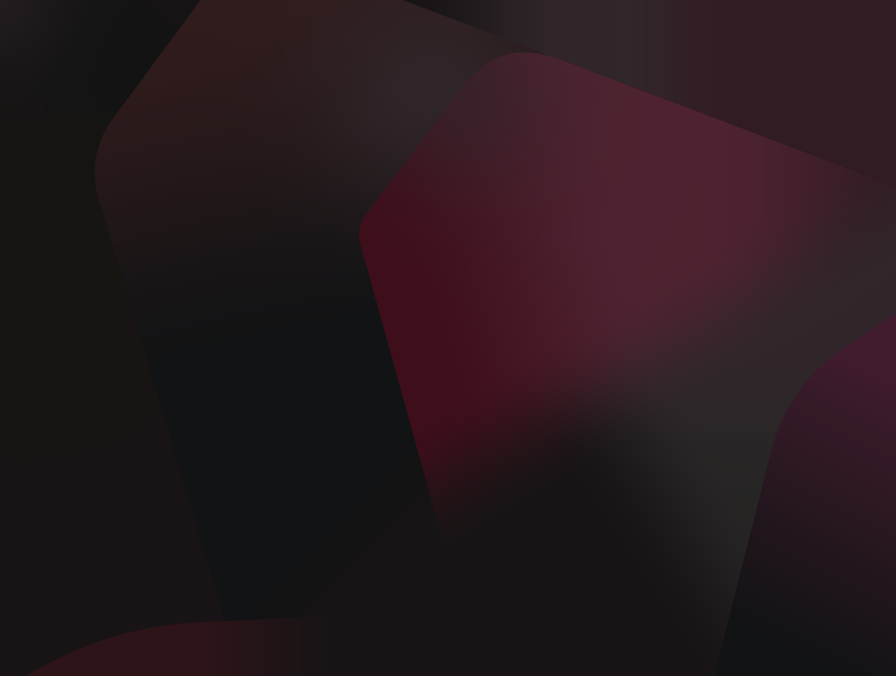
A Shadertoy shader for this background:

```glsl
// Dark abstract backdrop of overlapping rounded panels lit by crimson, violet and grey gradients.

// Palette
const vec3 INK     = vec3(0.067, 0.073, 0.078);
const vec3 CHAR    = vec3(0.095, 0.078, 0.082);
const vec3 OLIVE   = vec3(0.089, 0.083, 0.066);
const vec3 SMOKE   = vec3(0.150, 0.145, 0.143);
const vec3 GREY    = vec3(0.190, 0.150, 0.165);
const vec3 PLUM    = vec3(0.197, 0.110, 0.143);
const vec3 RUST    = vec3(0.190, 0.108, 0.110);
const vec3 WINE    = vec3(0.176, 0.078, 0.094);
const vec3 CRIMSON = vec3(0.245, 0.055, 0.105);
const vec3 ROSE    = vec3(0.308, 0.135, 0.190);
const vec3 VIOLET  = vec3(0.255, 0.110, 0.182);

// Layout: canvas spans ASPECT x 1, corner softness per panel
const float ASPECT       = 1.326;
const float SLATE_ROUND  = 0.055;
const float RUBY_ROUND   = 0.020;
const float RUBY_TOP     = 0.090;
const float VIOLET_ROUND = 0.070;
const float WINE_ROUND   = 0.080;

// Signed distance to the line a-b, positive on its left side
float edge(vec2 p, vec2 a, vec2 b) {
    vec2 dir = normalize(b - a);
    return dir.x * (p.y - a.y) - dir.y * (p.x - a.x);
}

// Intersection of two half-planes with a rounded corner
float roundMax(float a, float b, float k) {
    float h = max(k - abs(a - b), 0.0) / k;
    return max(a, b) + 0.25 * k * h * h;
}

float glow(vec2 p, vec2 center, float radius) {
    vec2 d = (p - center) / radius;
    return exp(-dot(d, d));
}

float cover(float dist) {
    return clamp(0.5 - dist * iResolution.y, 0.0, 1.0);
}

// Dark wall: olive on the left, grey to plum along the top
vec3 wallColor(vec2 p) {
    vec3 c = mix(CHAR, INK, 0.8 * glow(p, vec2(0.15, 0.90), 0.18));
    c = mix(c, OLIVE, glow(p, vec2(0.04, 0.62), 0.20));
    c = mix(c, GREY, 0.45 * glow(p, vec2(0.0, 1.0), 0.10));
    c = mix(c, GREY, smoothstep(0.60, 0.85, p.x));
    return mix(c, PLUM, smoothstep(0.90, 1.10, p.x));
}

// Rust at the top sinking into ink, dissolving at lower right
vec3 slateColor(vec2 p) {
    float height = p.y - 0.25 * (p.x - 0.3);
    vec3 c = mix(INK, RUST, smoothstep(0.42, 1.0, height));
    c = mix(c, GREY, 0.9 * glow(p, vec2(0.64, 0.86), 0.17));
    return mix(c, CHAR, smoothstep(0.20, 0.50, p.x - p.y));
}

// Crimson to rose, with a smoky beam under a diagonal shadow
vec3 rubyColor(vec2 p) {
    float across = p.x + 0.3 * (p.y - 0.6);
    vec3 lit = mix(CRIMSON, ROSE, smoothstep(0.58, 0.95, across));
    lit = mix(lit, GREY, 0.6 * glow(p, vec2(0.68, 0.86), 0.15));
    lit = mix(lit, PLUM, smoothstep(1.05, 1.35, p.x));

    vec3 haze = mix(SMOKE, GREY, smoothstep(0.25, 0.50, p.y));
    float beam = smoothstep(0.86, 1.06, dot(p, vec2(0.83, 0.55)));
    vec3 shade = mix(CHAR, haze, beam);

    float diagonal = p.y - 0.395 - 0.6 * (p.x - 0.81);
    return mix(shade, lit, smoothstep(-0.12, 0.10, diagonal));
}

void mainImage(out vec4 fragColor, in vec2 fragCoord) {
    vec2 p = fragCoord / iResolution.xy * vec2(ASPECT, 1.0);

    // Panel outlines
    float roof = edge(p, vec2(0.596, 1.0), vec2(1.326, 0.724));
    float slate = roundMax(edge(p, vec2(0.169, 0.827), vec2(0.297, 1.0)),
                           edge(p, vec2(0.332, 0.085), vec2(0.1485, 0.698)), SLATE_ROUND);
    slate = max(slate, roof);
    float ruby = roundMax(edge(p, vec2(0.544, 0.686), vec2(0.674, 0.858)),
                          edge(p, vec2(0.656, 0.197), vec2(0.534, 0.637)), RUBY_ROUND);
    ruby = roundMax(ruby, roof, RUBY_TOP);
    float violet = roundMax(edge(p, vec2(1.057, 0.0), vec2(1.131, 0.292)),
                            edge(p, vec2(1.218, 0.465), vec2(1.326, 0.537)), VIOLET_ROUND);
    float wine = roundMax(edge(p, vec2(0.038, 0.0), vec2(0.104, 0.045)),
                          edge(p, vec2(0.328, 0.081), vec2(0.518, 0.090)), WINE_ROUND);

    // Paint back to front
    vec3 color = mix(wallColor(p), slateColor(p), cover(slate));
    color = mix(color, mix(WINE, CHAR, smoothstep(0.28, 0.50, p.x)), cover(wine));
    color = mix(color, rubyColor(p), cover(ruby));
    float rise = clamp((p.y + 0.5 * (p.x - 1.1) - 0.07) / 0.5, 0.0, 1.0);
    color = mix(color, mix(INK, VIOLET, rise), cover(violet));

    fragColor = vec4(color, 1.0);
}
```
